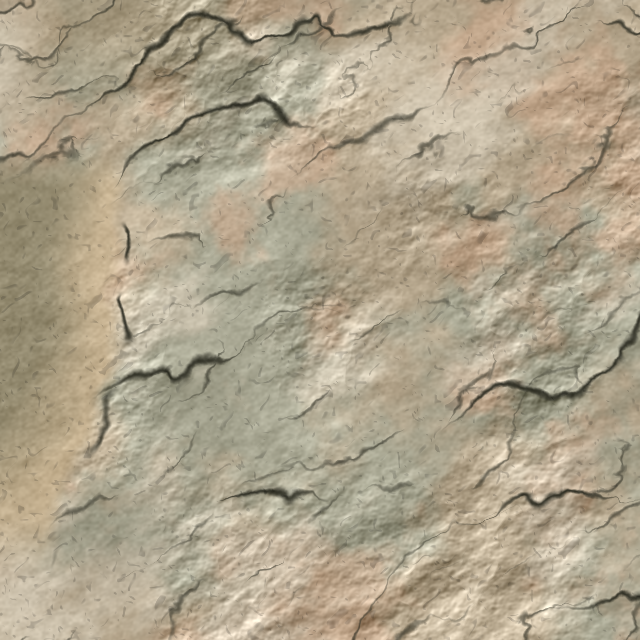
Reproduce this texture procedurally as a three.js fragment shader.

```glsl
// Weathered sandstone with slanting ledges, dark cracks and a sandy mortar seam.
varying vec2 vUv;

const vec3 GREY_GREEN = vec3(0.655, 0.650, 0.570);
const vec3 TAN = vec3(0.715, 0.655, 0.555);
const vec3 PINK = vec3(0.78, 0.65, 0.54);
const vec3 PALE = vec3(0.82, 0.78, 0.70);
const vec3 SAND = vec3(0.77, 0.69, 0.56);
const vec3 OLIVE = vec3(0.575, 0.54, 0.435);
const vec3 CRACK = vec3(0.17, 0.17, 0.13);
const vec2 LIGHT = vec2(-0.5, 0.866);
const float STRATA_ANGLE = 0.52;

float hash(vec2 p) {
  return fract(sin(dot(p, vec2(127.1, 311.7))) * 43758.5453);
}

float noise(vec2 p) {
  vec2 i = floor(p), f = fract(p);
  f = f * f * (3.0 - 2.0 * f);
  return mix(mix(hash(i), hash(i + vec2(1.0, 0.0)), f.x),
             mix(hash(i + vec2(0.0, 1.0)), hash(i + 1.0), f.x), f.y);
}

mat2 rotation(float a) {
  return mat2(cos(a), -sin(a), sin(a), cos(a));
}

float fbm(vec2 p) {
  float sum = 0.0, amp = 0.516;
  for (int i = 0; i < 5; i++) {
    sum += amp * noise(p);
    p = rotation(0.6) * p * 2.03 + 17.3;
    amp *= 0.5;
  }
  return sum;
}

// Shifts a point slightly so that lines drawn there become ragged.
vec2 ragged(vec2 p, float freq, float amount) {
  return p + amount * (vec2(fbm(p * freq + 3.0), fbm(p * freq + 57.0)) - 0.5);
}

// Strata coordinates: x runs along the ledges, y across them.
vec2 strata(vec2 p) {
  float c = cos(STRATA_ANGLE), s = sin(STRATA_ANGLE);
  return vec2(c * p.x + s * p.y, c * p.y - s * p.x);
}

float ledgeField(vec2 p, float freq, float seed) {
  vec2 q = strata(p) * freq;
  return q.y + 2.1 * fbm(q * vec2(0.65, 0.9) + seed);
}

// Returns crack darkness in x, lit lip and soft shadow in y.
vec2 ledges(vec2 p, float freq, float seed, float width) {
  float e = 0.003;
  float s = ledgeField(p, freq, seed);
  vec2 slope = vec2(ledgeField(p + vec2(e, 0.0), freq, seed),
                    ledgeField(p + vec2(0.0, e), freq, seed)) - s;
  float d = (fract(s + 0.5) - 0.5) / max(length(slope) / e, freq * 0.7);
  float patchy = smoothstep(0.42, 0.78, noise(p * freq * 1.5 + seed * 3.1));
  float w = width * (0.4 + patchy) * mix(0.3, 1.5, noise(p * 32.0 + seed));
  float crack = sqrt(patchy) * (1.0 - smoothstep(0.0, w, abs(d)));
  float side = smoothstep(-0.004, 0.004, d) * 2.0 - 1.0;
  return vec2(crack, side * exp(-abs(d) * freq * 11.0) * (0.1 + patchy));
}

float rockHeight(vec2 p) {
  vec2 q = strata(p);
  float folds = abs(fbm(q * vec2(8.0, 11.0) + 31.0) - 0.5);
  return fbm(q * vec2(12.0, 17.0)) - folds;
}

// Irregular dark flecks where fine noise peaks.
float flecks(vec2 p, float freq) {
  return smoothstep(0.76, 0.95, noise(p * freq + 4.0 * noise(p * freq * 0.3)));
}

float blob(vec2 p, vec2 centre, vec2 size) {
  return exp(-dot((p - centre) / size, (p - centre) / size));
}

vec3 stoneColour(vec2 p) {
  vec3 c = mix(GREY_GREEN, TAN, smoothstep(0.38, 0.56, fbm(p * 5.0 + 2.0)));
  c = mix(c, PINK, 0.65 * smoothstep(0.52, 0.72, fbm(p * 8.0 + 40.0)));
  c = mix(c, PALE, 0.75 * smoothstep(0.50, 0.72, fbm(strata(p) * vec2(6.0, 10.0) + 71.0)));
  return mix(c, SAND * 0.88, 0.7 * blob(p, vec2(0.20, 0.97), vec2(0.20, 0.11)));
}

void main() {
  vec2 p = vUv;
  vec2 r = ragged(p, 24.0, 0.022);

  // Mortar seam: sandy beside the rock, olive towards the left border.
  float edge = mix(0.07, 0.19, smoothstep(0.05, 0.55, p.y)) + 0.06 * (fbm(p * 9.0) - 0.5);
  float span = smoothstep(0.08, 0.20, p.y) * (1.0 - smoothstep(0.70, 0.78, p.y));
  float mortar = span * (1.0 - smoothstep(-0.025, 0.012, r.x - edge));
  float inner = smoothstep(0.02, 0.13, edge - p.x + 0.05 * (fbm(p * 8.0) - 0.5));
  vec3 mortarColour = mix(SAND, OLIVE, inner * smoothstep(0.14, 0.35, p.y));

  // Stone relief lit from the upper left.
  float e = 0.004;
  float relief = (rockHeight(p) - rockHeight(p + LIGHT * e)) / e;
  float rough = mix(0.3, 1.25, smoothstep(0.25, 0.75, noise(p * 6.0 + 8.0)));
  vec2 broad = ledges(r, 4.5, 12.0, 0.0062);
  vec2 fine = ledges(r, 10.0, 47.0, 0.0046);
  float shade = 0.0072 * relief * rough + 0.085 * broad.y + 0.05 * fine.y;
  shade += 0.20 * (fbm(p * 6.0 + 90.0) - 0.5);

  vec3 colour = mix(stoneColour(p) + shade, mortarColour + shade * 0.3, mortar);
  float chalk = blob(p, vec2(0.0, 0.88), vec2(0.05, 0.08)) + blob(p, vec2(0.02, 0.08), vec2(0.07, 0.08));
  colour = mix(colour, PALE + shade, 0.7 * min(chalk, 1.0));

  // Cracks, with a broken one where stone meets mortar.
  float gap = abs(r.x - edge - 0.012);
  float seam = span * smoothstep(0.42, 0.62, noise(vec2(3.0, p.y * 16.0)));
  seam *= 1.0 - smoothstep(0.0, 0.010 * mix(0.3, 1.2, noise(p * 34.0)), gap);
  float crack = max(max(broad.x, 0.65 * fine.x) * (1.0 - mortar), seam);
  colour = mix(colour, CRACK, 0.9 * crack);

  // Fine grain and flecks.
  float grain = noise(p * 190.0) + 0.7 * noise(p * 95.0 + 13.0) - 0.85;
  colour += 0.055 * grain;
  colour *= 1.0 - 0.16 * flecks(p, 130.0);
  gl_FragColor = vec4(clamp(colour, 0.0, 1.0), 1.0);
}
```
